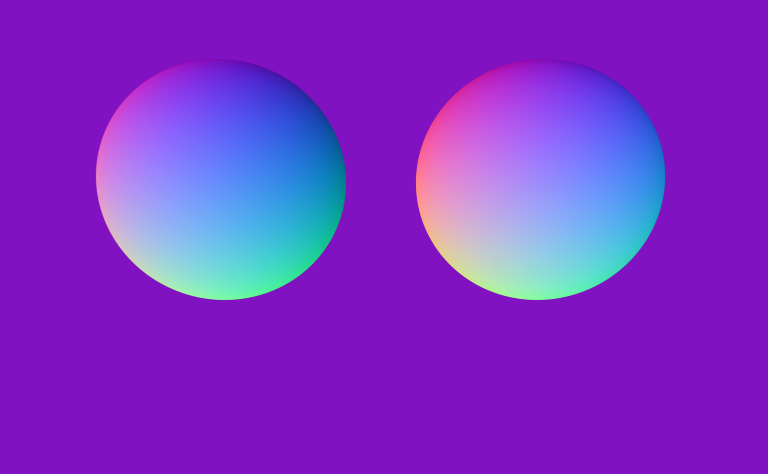
Give the GLSL for this texture map, as a Shadertoy shader.

```glsl
// Two perspective spheres tinted by their surface normals on a flat violet field.

const vec3 VIOLET = vec3(0.50, 0.07, 0.76);
const float FOCAL_LENGTH = 1.131; // in canvas heights
const float SPHERE_RADIUS = 0.2182;

// Inward normal mapped to colour; z points away from the viewer.
vec3 normalColor(vec3 normal) {
    return 0.5 - 0.5 * normal;
}

// Blends a ray-cast sphere over the base colour, with a soft rim.
vec3 paintSphere(vec3 base, vec3 ray, vec3 center, float radius, float pixel) {
    float along = dot(ray, center);
    float gap = length(center - ray * along);
    float depth = sqrt(max(radius * radius - gap * gap, 0.0));
    vec3 normal = normalize(ray * (along - depth) - center);
    float softness = 0.6 * pixel * along / FOCAL_LENGTH;
    float cover = 1.0 - smoothstep(-softness, softness, gap - radius);
    return mix(base, normalColor(normal), cover);
}

void mainImage(out vec4 fragColor, in vec2 fragCoord) {
    // Camera ray through the canvas centre
    vec2 uv = (fragCoord - 0.5 * iResolution.xy) / iResolution.y;
    vec3 ray = normalize(vec3(uv, FOCAL_LENGTH));
    float pixel = 1.0 / iResolution.y;

    // Pair of spheres, left then right
    vec3 color = VIOLET;
    for (int i = 0; i < 2; i++) {
        float x = mix(-0.2896, 0.2781, float(i));
        color = paintSphere(color, ray, vec3(x, 0.1022, 1.0), SPHERE_RADIUS, pixel);
    }
    fragColor = vec4(color, 1.0);
}
```
